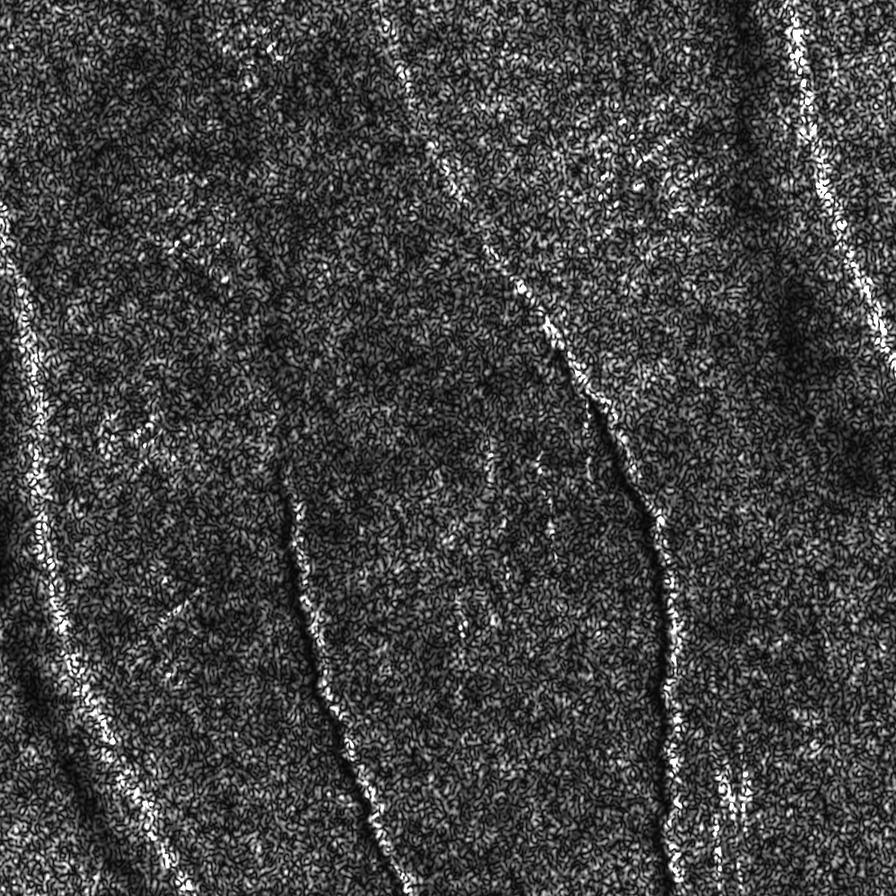
A WebGL 1 fragment shader for this texture:

```glsl
precision highp float;
uniform vec2 u_resolution;

vec2 gradient(vec2 cell) {
  float angle = 6.2832 * fract(sin(dot(cell, vec2(127.1, 311.7))) * 43758.55);
  return vec2(cos(angle), sin(angle));
}

float noise(vec2 p) {
  vec2 i = floor(p), f = p - i;
  vec2 w = f * f * f * (f * (f * 6.0 - 15.0) + 10.0);
  float low = mix(dot(gradient(i), f),
                  dot(gradient(i + vec2(1, 0)), f - vec2(1, 0)), w.x);
  float high = mix(dot(gradient(i + vec2(0, 1)), f - vec2(0, 1)),
                   dot(gradient(i + 1.0), f - 1.0), w.x);
  return mix(low, high, w.y);
}

float bell(float d, float width) {
  return exp(-d * d / (width * width));
}

float patchMask(vec2 p, vec2 center, vec2 radius) {
  vec2 q = (p - center) / radius;
  return exp(-dot(q, q));
}

// Radar speckle: length of a random complex field, mean near one
float speckle(vec2 p) {
  vec2 q = mat2(0.8, 0.6, -0.6, 0.8) * p;
  float re = noise(p) + noise(q + 37.3);
  float im = noise(p + vec2(91.5, 53.5)) + noise(q + vec2(17.8, 71.8));
  return pow(length(vec2(re, im)) / 0.39, 1.3);
}

void main() {
  vec2 uv = gl_FragCoord.xy / u_resolution;
  float t = 1.0 - uv.y;
  vec2 p = vec2(uv.x, t);

  // Rough terrain brightness
  float clumps = noise(uv * 38.0);
  float gain = 1.0 + 0.35 * noise(uv * 5.0) + 0.4 * noise(uv * 15.0) + 0.55 * clumps;
  gain += 0.4 * patchMask(p, vec2(0.68, 0.2), vec2(0.16, 0.22));
  gain += 0.4 * patchMask(p, vec2(1.0, 0.08), vec2(0.08, 0.15));
  gain += 0.4 * patchMask(p, vec2(0.02, 1.0), vec2(0.08, 0.12));
  gain -= 0.15 * patchMask(p, vec2(0.42, 0.5), vec2(0.3, 0.25));

  // Signed distances to the four winding ridges
  float wiggle = 0.012 * noise(vec2(t * 24.0, 3.4)) + 0.008 * noise(vec2(t * 70.0, 8.4));
  float x = uv.x + wiggle;
  float left = x - 0.042 - 0.7 * (t - 0.5) * abs(t - 0.5);
  float inner = x - 0.326 - 0.5 * (t - 0.48) * abs(t - 0.48);
  float middle = x - 0.417 - 0.64 * t + 0.265 * t * t + 0.033 * sin(8.2 * t);
  float right = x - 0.879 - 0.12 * t - 0.43 * t * t;

  // Shadows beside the ridges
  float ragged = clamp(0.8 + 1.3 * noise(uv * vec2(30.0, 12.0)), 0.0, 1.0);
  float shade = 0.75 * ragged * bell(left + 0.025 + 0.04 * t, 0.017) * smoothstep(0.2, 0.5, t);
  shade += 0.85 * bell(inner + 0.013, 0.008) * mix(0.5, 1.0, smoothstep(0.4, 0.65, t));
  shade += 0.85 * bell(middle + 0.014, 0.009) * smoothstep(0.3, 0.45, t);
  float bandX = 0.825 + 0.065 * smoothstep(0.2, 0.4, t);
  shade += 0.7 * ragged * bell(x - bandX, 0.035) * (1.0 - smoothstep(0.4, 0.55, t));
  shade += 0.55 * ragged * patchMask(p, vec2(0.95, 0.52), vec2(0.05, 0.04));
  gain *= 1.0 - min(shade, 0.85);

  // Lit ridge crests
  float crest = 1.7 * bell(left, 0.01);
  crest += 1.7 * bell(inner, 0.006) * smoothstep(0.48, 0.62, t);
  crest += 1.7 * bell(middle, 0.007) * mix(0.55, 1.0, smoothstep(0.2, 0.4, t));
  crest += 2.3 * bell(right, 0.009);
  gain += crest * (1.0 + 1.2 * noise(uv * 55.0));

  // Diagonally hatched patches down the left side
  float across = dot(uv, vec2(0.66, -0.75)) + 0.004 * noise(uv * 30.0);
  float hatch = smoothstep(0.0, 1.0, sin(across * 390.0));
  float hatched = 0.0;
  for (int i = 0; i < 4; i++) {
    float k = float(i);
    vec2 center = vec2(0.22 + 0.07 * cos(k * 1.45), 0.05 + 0.22 * k);
    hatched += patchMask(p, center, vec2(0.04, 0.065));
  }
  hatched += 0.7 * patchMask(p, vec2(0.72, 0.21), vec2(0.1, 0.09));
  gain += 1.9 * hatched * hatch * smoothstep(-0.3, 0.3, clumps);

  // Steep bright streaks at the lower right
  float streak = smoothstep(-0.1, 0.4, noise(uv * vec2(90.0, 14.0) + uv.yx * 12.0));
  gain += 3.5 * streak * patchMask(p, vec2(0.815, 0.92), vec2(0.025, 0.065));
  gain += 0.35 * (streak - 0.35) * patchMask(p, vec2(0.92, 0.72), vec2(0.13, 0.25));

  // Thin broken fracture lines
  for (int i = 0; i < 4; i++) {
    float k = float(i);
    float middleT = 0.68 - 0.07 * k + 0.05 * sin(k * 4.0);
    float fractureX = 0.505 + 0.056 * k + 0.12 * (t - 0.6) - 0.3 * (t - 0.6) * (t - 0.6);
    float dash = smoothstep(-0.25, 0.2, noise(vec2(t * 45.0, k * 5.0 + 0.5)));
    gain += 1.7 * dash * bell(x - fractureX, 0.003) * bell(t - middleT, 0.11);
  }

  float brightness = 0.02 + 0.215 * max(gain, 0.1) * speckle(uv * vec2(150.0, 128.0));
  gl_FragColor = vec4(vec3(min(brightness, 1.0)), 1.0);
}
```
